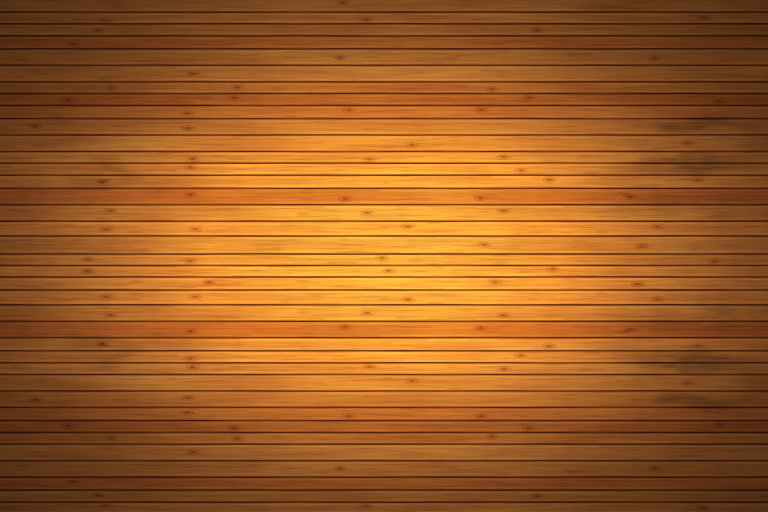
Reproduce this texture procedurally as a WebGL 1 fragment shader.

```glsl
precision highp float;
// Horizontal wooden planks, folded about a middle line, under a warm oval glow.
uniform vec2 u_resolution;

// Layout is in units of 1/512 of the canvas height, 768 units wide.
const vec2 SHEET = vec2(768.0, 512.0);
const float FOLD_Y = 263.0;       // mirror line, from the top
const float CORE = 27.0;          // half height of the unmirrored core
const float CYCLE_START = 41.8;   // where the repeating plank cycle begins
const float CYCLE = 69.7;
const vec4 CORE_SEAMS = vec4(18.0, 29.5, 41.0, 54.0);
const vec4 CYCLE_SEAMS = vec4(16.5, 32.9, 46.0, 58.0);
const float SEAM_HALF = 0.75;
const float KNOT_CELL = 150.0;
const float KNOT_CHANCE = 0.45;

const vec3 GLOW = vec3(0.99, 0.68, 0.23);
const vec3 AMBER = vec3(0.92, 0.57, 0.20);
const vec3 HONEY = vec3(0.78, 0.465, 0.185);
const vec3 OAK = vec3(0.66, 0.40, 0.17);
const vec3 BARK = vec3(0.52, 0.305, 0.135);
const vec3 UMBER = vec3(0.40, 0.23, 0.10);
const vec3 SHADE = vec3(0.30, 0.17, 0.07);

float hash(vec2 p) {
  return fract(sin(dot(p, vec2(127.1, 311.7))) * 43758.5453);
}

float noise(vec2 p) {
  vec2 i = floor(p), f = fract(p);
  f = f * f * (3.0 - 2.0 * f);
  return mix(mix(hash(i), hash(i + vec2(1.0, 0.0)), f.x),
             mix(hash(i + vec2(0.0, 1.0)), hash(i + vec2(1.0, 1.0)), f.x), f.y);
}

float fbm(vec2 p) {
  float sum = 0.0, amp = 0.5;
  for (int i = 0; i < 4; i++) {
    sum += amp * noise(p);
    p = p * 2.07 + 17.3;
    amp *= 0.5;
  }
  return sum / 0.9375;
}

float bell(float x, float centre, float width) {
  float t = (x - centre) / width;
  return exp(-t * t);
}

// Seams on either side of pos, within one span.
vec2 seamsAround(float pos, vec4 seams, float span) {
  vec4 passed = step(seams, vec4(pos));
  vec4 below = seams * passed;
  vec4 above = mix(seams, vec4(span), passed);
  return vec2(max(max(below.x, below.y), max(below.z, below.w)),
              min(min(above.x, above.y), min(above.z, above.w)));
}

vec2 plankEdges(float y) {
  if (y < CORE) return seamsAround(y + CORE, CORE_SEAMS, 2.0 * CORE) - CORE;
  if (y < CYCLE_START) return vec2(CORE, CYCLE_START);
  float start = CYCLE_START + floor((y - CYCLE_START) / CYCLE) * CYCLE;
  return start + seamsAround(y - start, CYCLE_SEAMS, CYCLE);
}

// Light colour from the oval radius: 0 at the middle, 1 at the side edges.
vec3 glowColour(float r) {
  vec3 c = mix(GLOW, AMBER, smoothstep(0.10, 0.50, r));
  c = mix(c, HONEY, clamp((r - 0.46) / 0.16, 0.0, 1.0));
  c = mix(c, OAK, clamp((r - 0.62) / 0.14, 0.0, 1.0));
  c = mix(c, BARK, clamp((r - 0.76) / 0.16, 0.0, 1.0));
  c = mix(c, UMBER, clamp((r - 0.92) / 0.20, 0.0, 1.0));
  return mix(c, SHADE, clamp((r - 1.12) / 0.30, 0.0, 1.0));
}

void main() {
  vec2 uv = gl_FragCoord.xy / u_resolution;
  vec2 p = vec2(uv.x, 1.0 - uv.y) * SHEET;
  float pixel = SHEET.y / u_resolution.y;
  float signedY = p.y - FOLD_Y;
  float y = abs(signedY) < CORE ? signedY : abs(signedY);
  vec2 edges = plankEdges(y);
  float mid = 0.5 * (edges.x + edges.y);
  float seed = hash(vec2(floor(mid), 3.0));

  // Knots bend the grain around them
  float cell = floor(p.x / KNOT_CELL);
  vec2 key = vec2(cell, floor(mid));
  vec2 knot = vec2((cell + 0.2 + 0.6 * hash(key)) * KNOT_CELL,
                   mid + 5.0 * (hash(key + 7.0) - 0.5));
  float knotDist = length((vec2(p.x, y) - knot) * vec2(0.45, 1.0));
  float hasKnot = step(hash(key + 19.0), KNOT_CHANCE);
  float knotCore = hasKnot * exp(-knotDist * knotDist / 6.0);
  float rings = hasKnot * exp(-knotDist / 3.5) * sin(knotDist * 2.6);

  // Grain streaks, broad mottling and dark fibres
  vec2 g = vec2(p.x + seed * 900.0, y + knotCore * 3.0);
  float streak = fbm(g * vec2(0.022, 0.55)) - 0.5;
  float mottle = fbm(g * vec2(0.012, 0.07) + 40.0) - 0.5;
  float fibre = smoothstep(0.62, 0.85, noise(g * vec2(0.06, 0.9) + 80.0));

  // Glow and plank tone
  vec3 colour = glowColour(length(p / SHEET - 0.5) * 2.0);
  float stained = bell(mid, 66.5, 7.0) + 0.85 * bell(mid, 160.0, 15.0)
                + 0.7 * bell(mid, 220.0, 6.0);
  colour *= mix(vec3(1.02), vec3(0.92, 0.80, 0.76), min(stained, 1.0));
  colour *= 1.0 + 0.09 * (seed - 0.5);
  colour *= 1.0 + vec3(0.16, 0.24, 0.26) * streak + vec3(0.14, 0.26, 0.24) * mottle;
  colour *= 1.0 - vec3(0.05, 0.09, 0.10) * fibre;
  colour *= 1.0 - vec3(0.16, 0.30, 0.32) * knotCore - 0.07 * rings;

  // Smoky stains toward the sides
  float smoke = smoothstep(0.40, 0.75, fbm(vec2(p.x * 0.018, y * 0.05) + 11.0));
  float sides = bell(p.x, 685.0, 65.0) + 0.6 * bell(p.x, 100.0, 60.0);
  colour *= 1.0 - 0.30 * smoke * sides * bell(y, 105.0, 75.0);

  // Dark seams with a soft shadow and a thin lit bevel
  float seam = min(y - edges.x, edges.y - y);
  float line = clamp((SEAM_HALF - seam) / pixel + 0.5, 0.0, 1.0);
  float wear = 0.42 + 0.28 * noise(vec2(p.x * 0.02, floor(mid)));
  colour *= 1.0 + 0.10 * bell(seam, 2.4, 0.9);
  colour *= 1.0 - 0.06 * exp(-seam * 0.6);
  colour *= 1.0 - vec3(0.85, 1.0, 1.0) * wear * line;

  gl_FragColor = vec4(clamp(colour, 0.0, 1.0), 1.0);
}
```
